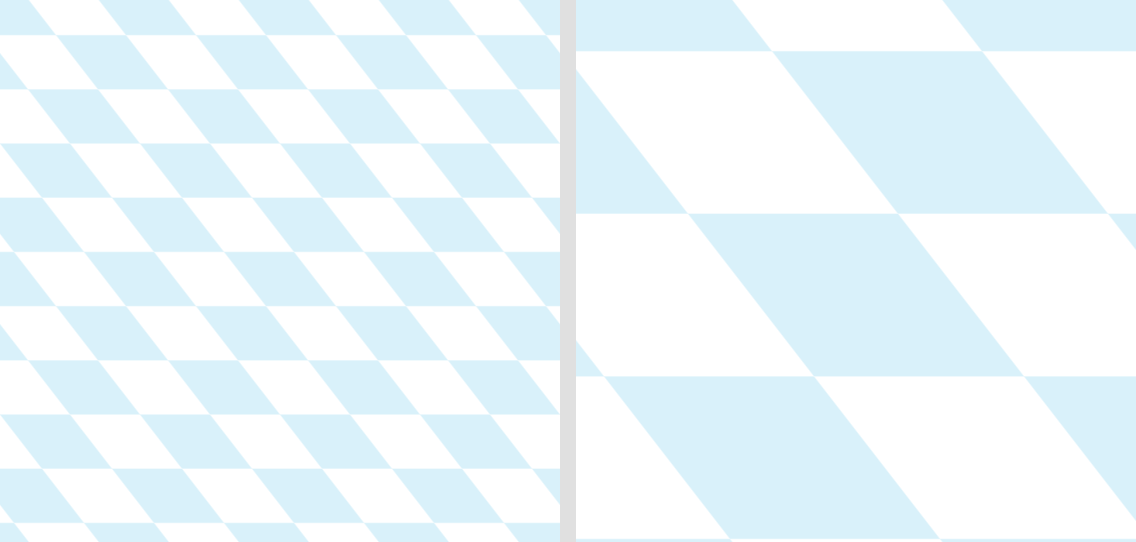
Left, the full canvas; right, a detail of the centre.
A Shadertoy shader for this pattern:

```glsl
// Seamless checker of slanted pale blue and white parallelograms.

const vec3 WHITE = vec3(1.0);
const vec3 PALE_BLUE = vec3(0.85, 0.945, 0.98);

const float COLUMNS = 4.0;      // blue and white pairs across
const float ROWS = 10.0;        // bands down; even, so the checker wraps
const float SLANT = 0.3;        // pairs shifted per band; SLANT * ROWS is whole
const float COLUMN_PHASE = 0.4;
const float ROW_PHASE = 0.648;
const float EDGE_PIXELS = 0.75; // half width of the edge blend

// Square wave of period 1: +1 on the first half, -1 on the second, smooth between
float squareWave(float x, float halfBlend) {
    float ramp = abs(fract(x - 0.25) - 0.5) - 0.25;
    return clamp(ramp / halfBlend, -1.0, 1.0);
}

// Coverage of the sheared checker; uv and pixel are in canvas units
float slantedChecker(vec2 uv, vec2 pixel) {
    float row = (1.0 - uv.y) * ROWS - ROW_PHASE;
    float column = uv.x * COLUMNS - row * SLANT - COLUMN_PHASE;

    // Pixel footprint along each coordinate
    float columnBlend = EDGE_PIXELS * length(pixel * vec2(COLUMNS, SLANT * ROWS));
    float rowBlend = EDGE_PIXELS * pixel.y * ROWS * 0.5;

    // Every second band swaps its colours
    float sides = squareWave(column, columnBlend);
    float bands = squareWave(row * 0.5, rowBlend);
    return 0.5 + 0.5 * sides * bands;
}

void mainImage(out vec4 fragColor, in vec2 fragCoord) {
    vec2 pixel = 1.0 / iResolution.xy;
    float coverage = slantedChecker(fragCoord * pixel, pixel);
    fragColor = vec4(mix(WHITE, PALE_BLUE, coverage), 1.0);
}
```
